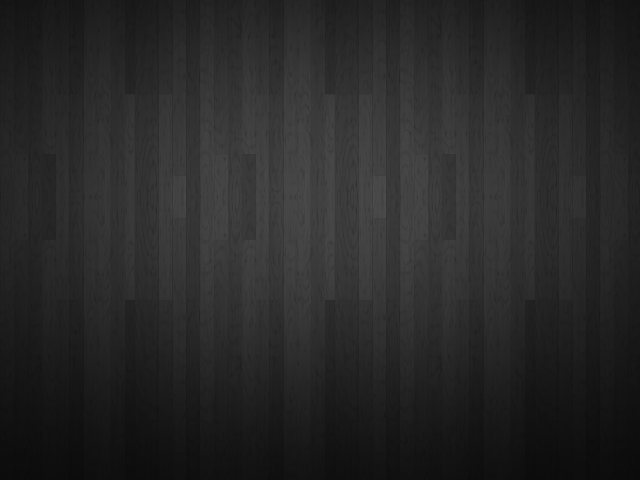
Give the GLSL for this texture, as a WebGL 2 fragment shader.

```glsl
#version 300 es
precision highp float;
// Dark grey wooden planks, repeated across and mirrored up and down, under a soft spotlight.

uniform vec2 u_resolution;
out vec4 outColor;

// Lengths are in canvas heights.
const int PLANKS = 14;
const float TILE_WIDTH = 0.41667;
const float MIRROR_Y = 0.5894;
const float SEAM_WIDTH = 0.0012;
const float SEAM_DARKNESS = 0.13;
const float STREAK_STRENGTH = 0.11;
const float PORE_STRENGTH = 0.09;
const float FIGURE_STRENGTH = 0.075;
const float KNOT_STRENGTH = 0.17;
const float RING_COUNT = 5.0;
const float RING_WIDTH = 0.030;
const float RING_STRETCH = 0.17;
const vec3 SHADOW_COLOR = vec3(0.030);
const vec3 WOOD_COLOR = vec3(0.228);
const vec2 LIGHT_SIZE = vec2(0.764, 0.458);
const float LIGHT_Y = 0.60;
const float LIGHT_FLATNESS = 1.1;

// Left edge of each plank, in 240ths of a tile.
const float EDGE[PLANKS] = float[](0.0, 17.0, 34.0, 50.5, 67.0, 83.0, 100.5,
    116.5, 133.0, 150.0, 162.0, 190.5, 207.0, 223.5);
// Distance of each end joint from the mirror line.
const float JOINT[PLANKS] = float[](0.9, 0.0894, 0.342, 0.0894, 0.2144, 0.2144, 0.9,
    0.171, 0.9, 0.2144, 0.2144, 0.2144, 0.0443, 0.9);
// Plank tone between the joints, then beyond them.
const float INNER_TONE[PLANKS] = float[](1.06, 1.08, 0.95, 0.89, 1.03, 0.93, 1.05,
    1.06, 0.97, 1.04, 0.92, 1.05, 1.11, 0.90);
const float OUTER_TONE[PLANKS] = float[](1.06, 0.99, 0.97, 1.05, 0.98, 0.90, 1.05,
    1.08, 0.97, 0.83, 0.88, 0.95, 1.02, 0.90);

float hash(vec2 p) {
    return fract(sin(dot(p, vec2(127.1, 311.7))) * 43758.5453);
}

float noise(vec2 p) {
    vec2 cell = floor(p), f = fract(p);
    f = f * f * (3.0 - 2.0 * f);
    float low = mix(hash(cell), hash(cell + vec2(1, 0)), f.x);
    float high = mix(hash(cell + vec2(0, 1)), hash(cell + vec2(1, 1)), f.x);
    return mix(low, high, f.y);
}

float edgeOf(int i) {
    return i < PLANKS ? EDGE[i] / 240.0 * TILE_WIDTH : TILE_WIDTH;
}

// Thin dark line at a given distance, softened by a pixel.
float seam(float dist, float pixel) {
    float halfWidth = 0.5 * SEAM_WIDTH;
    return 1.0 - smoothstep(halfWidth - 0.5 * pixel, halfWidth + 0.5 * pixel, abs(dist));
}

// Streaks, short pores and stretched growth rings; p is measured from the mirror line.
float woodGrain(vec2 p, int id, float beyond) {
    float left = edgeOf(id), width = edgeOf(id + 1) - left;
    bool knotted = id == 2 || id == 10;
    vec2 seed = vec2(float(id) * 17.0, beyond * 43.0);
    float streak = 0.6 * noise(vec2(p.x * 360.0, p.y * 16.0) + seed)
                 + 0.4 * noise(vec2(p.x * 140.0, p.y * 9.0) + seed) - 0.5;
    float pore = smoothstep(0.62, 0.95, noise(vec2(p.x * 380.0, p.y * 75.0) + seed + 21.0));

    float middle = id == 10 ? 0.72 : mix(0.3, 0.7, hash(seed + 3.0));
    float centre = knotted ? 0.0 : 0.4 * hash(seed + 8.0);
    vec2 q = vec2((p.x - left - middle * width) / RING_WIDTH, (p.y - centre) / RING_STRETCH);
    q.x += 0.2 * (noise(vec2(p.x * 35.0, p.y * 24.0) + seed) - 0.5);
    float field = length(q) + 0.16 * noise(vec2(p.x * 90.0, p.y * 38.0) + seed);
    float ring = pow(0.5 + 0.5 * sin(6.2832 * RING_COUNT * field), 5.0) - 0.25;

    // Rings come and go along the plank, strongest near a knot.
    float patchy = smoothstep(0.3, 0.8, noise(vec2(p.x * 70.0, p.y * 20.0) + seed + 5.0));
    float strength = FIGURE_STRENGTH * (0.2 + patchy);
    if (knotted) strength += (KNOT_STRENGTH - FIGURE_STRENGTH) * exp(-2.0 * dot(q, q));
    return 1.01 + STREAK_STRENGTH * streak - PORE_STRENGTH * pore - strength * ring;
}

void main() {
    vec2 uv = gl_FragCoord.xy / u_resolution.y;
    float pixel = 1.0 / u_resolution.y;
    float aspect = u_resolution.x / u_resolution.y;
    vec2 p = vec2(mod(uv.x, TILE_WIDTH), abs(uv.y - MIRROR_Y));

    // Lay the planks from left to right, blending each over the last.
    float tone = 1.0, gap = seam(p.x - TILE_WIDTH, pixel), beyond = 0.0;
    int id = 0;
    for (int i = 0; i < PLANKS; i++) {
        float fromEdge = p.x - edgeOf(i);
        float past = smoothstep(-0.5 * pixel, 0.5 * pixel, p.y - JOINT[i]);
        float plankTone = mix(INNER_TONE[i], OUTER_TONE[i], past);
        float cover = i == 0 ? 1.0 : smoothstep(-0.5 * pixel, 0.5 * pixel, fromEdge);
        tone = mix(tone, plankTone, cover);
        // Seams differ in depth from plank to plank.
        float depth = mix(0.4, 1.3, hash(vec2(float(i), 9.0)));
        gap = max(gap, depth * seam(fromEdge, pixel));
        if (fromEdge >= 0.0) {
            id = i;
            beyond = step(JOINT[i], p.y);
        }
    }
    gap = max(gap, 0.6 * seam(p.y - JOINT[id], pixel));
    tone *= woodGrain(p, id, beyond) * (1.0 - SEAM_DARKNESS * gap);

    // Spotlight falling off towards the edges.
    vec2 fromLight = (uv - vec2(0.5 * aspect, LIGHT_Y)) / LIGHT_SIZE;
    float light = exp(-pow(dot(fromLight, fromLight), LIGHT_FLATNESS));
    outColor = vec4((SHADOW_COLOR + WOOD_COLOR * light) * tone, 1.0);
}
```
